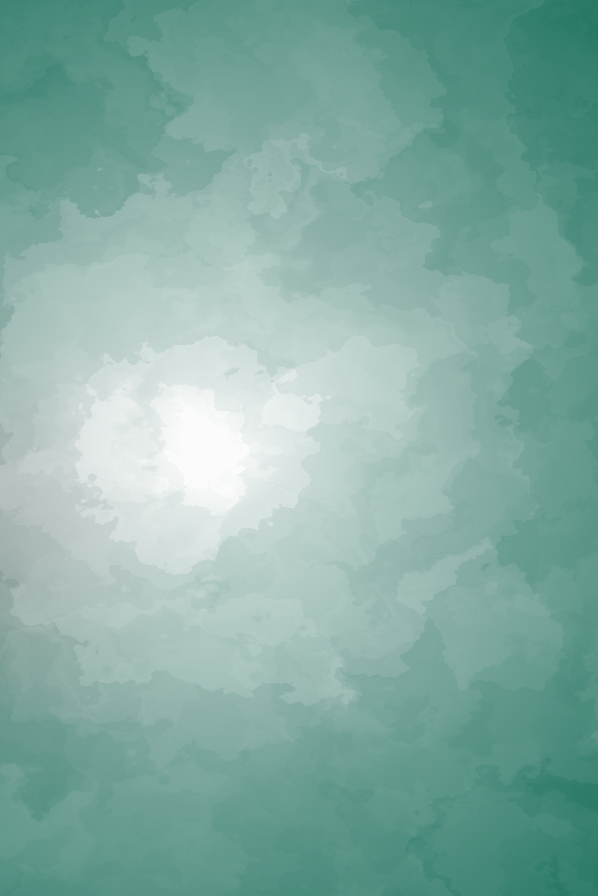
Write a Shadertoy shader that draws this background.

```glsl
const vec3 DEEP_TEAL = vec3(0.10, 0.44, 0.36);
const vec3 SAGE = vec3(0.53, 0.68, 0.65);
const vec3 WHITE = vec3(0.985);
const vec2 GLOW_CENTRE = vec2(0.234, 0.505);

float hash(vec2 cell) {
    vec3 q = fract(vec3(cell.xyx) * 0.1031);
    q += dot(q, q.yzx + 33.33);
    return fract((q.x + q.y) * q.z);
}

float valueNoise(vec2 p) {
    vec2 cell = floor(p);
    vec2 f = fract(p);
    f = f * f * (3.0 - 2.0 * f);
    float low = mix(hash(cell), hash(cell + vec2(1.0, 0.0)), f.x);
    float high = mix(hash(cell + vec2(0.0, 1.0)), hash(cell + 1.0), f.x);
    return mix(low, high, f.y);
}

// Centred fractal noise, roughly -0.5 to 0.5
float fbm(vec2 p, int octaves) {
    float sum = 0.0;
    float gain = 0.5;
    for (int i = 0; i < octaves; i++) {
        sum += gain * (valueNoise(p) - 0.5);
        p = mat2(1.6, 1.2, -1.2, 1.6) * p + 17.3;
        gain *= 0.56;
    }
    return sum;
}

vec2 raggedWarp(vec2 p, float frequency, float amount, int octaves) {
    vec2 q = p * frequency * vec2(1.0, 1.3);
    return amount * vec2(fbm(q + 3.7, octaves), fbm(q + 51.2, octaves));
}

// Flat-toned elliptical cloud with a narrow soft edge
float cloud(vec2 p, vec2 centre, vec2 radius, float edge) {
    float d = (length((p - centre) / radius) - 1.0) * min(radius.x, radius.y);
    return 1.0 - smoothstep(-edge, edge, d);
}

// Jittered cells, each holding one random tone from -0.5 to 0.5
float cellTone(vec2 p, float seed) {
    vec2 home = floor(p);
    float sum = 0.0;
    float total = 0.0;
    for (int y = -1; y <= 1; y++) {
        for (int x = -1; x <= 1; x++) {
            vec2 cell = home + vec2(x, y);
            vec2 jitter = vec2(hash(cell + seed), hash(cell + seed + 37.0));
            vec2 offset = cell + jitter - p;
            float weight = exp(-55.0 * dot(offset, offset)) + 1e-12;
            sum += weight * (hash(cell + seed + 71.0) - 0.5);
            total += weight;
        }
    }
    return sum / total;
}

vec3 palette(float tone) {
    vec3 shade = mix(DEEP_TEAL, SAGE, clamp((tone - 0.10) / 0.43, 0.0, 1.0));
    return mix(shade, WHITE, clamp((tone - 0.53) / 0.45, 0.0, 1.0));
}

void mainImage(out vec4 fragColor, in vec2 fragCoord) {
    vec2 p = fragCoord / iResolution.y;
    vec2 w = p + raggedWarp(p, 9.0, 0.12, 3) + raggedWarp(p, 42.0, 0.055, 4);
    float edge = max(0.0018, 0.9 / iResolution.y);

    // Smooth light falling away from the glow
    float r = length(p - GLOW_CENTRE);
    float tone = 0.775 - 0.88 * r + 0.04 * exp(-r * r / 0.006);

    // Nested bright clouds
    tone += 0.055 * cloud(w, vec2(0.28, 0.52), vec2(0.30, 0.31), edge);
    tone += 0.035 * cloud(w, vec2(0.24, 0.53), vec2(0.28, 0.19), edge);
    tone += 0.065 * cloud(w, vec2(0.215, 0.50), vec2(0.137, 0.128), edge);
    tone += 0.03 * cloud(w, vec2(0.095, 0.51), vec2(0.07, 0.065), edge);
    tone += 0.05 * cloud(w, vec2(0.228, 0.51), vec2(0.054, 0.078), edge);
    tone += 0.04 * cloud(w, vec2(0.37, 0.565), vec2(0.07, 0.06), edge);

    // Outlying light shelves
    tone += 0.05 * cloud(w, vec2(0.33, 0.91), vec2(0.15, 0.11), edge);
    tone += 0.035 * cloud(w, vec2(0.31, 0.31), vec2(0.11, 0.035), edge);
    tone += 0.03 * cloud(w, vec2(0.20, 0.24), vec2(0.19, 0.085), edge);
    tone += 0.04 * cloud(w, vec2(0.55, 0.31), vec2(0.08, 0.08), edge);

    // Dark corners
    tone -= 0.05 * cloud(w, vec2(0.67, 0.90), vec2(0.085, 0.20), edge);
    tone -= 0.05 * cloud(w, vec2(0.07, 0.90), vec2(0.12, 0.13), edge);
    tone -= 0.045 * cloud(w, vec2(0.61, 0.06), vec2(0.14, 0.09), edge);

    // Scattered brush patches, from broad to small
    for (int i = 0; i < 3; i++) {
        float layer = float(i);
        float scale = 6.0 * exp2(layer);
        tone += 0.07 * exp2(-0.6 * layer) * cellTone(w * scale, 13.0 * layer);
    }

    // Grey haze along the left side
    vec3 colour = palette(tone);
    float band = (p.y - 0.42) / 0.18;
    float haze = 0.55 * (1.0 - smoothstep(0.0, 0.28, p.x)) * exp(-band * band);
    colour = mix(colour, vec3(dot(colour, vec3(0.333))), haze);

    fragColor = vec4(colour, 1.0);
}
```
